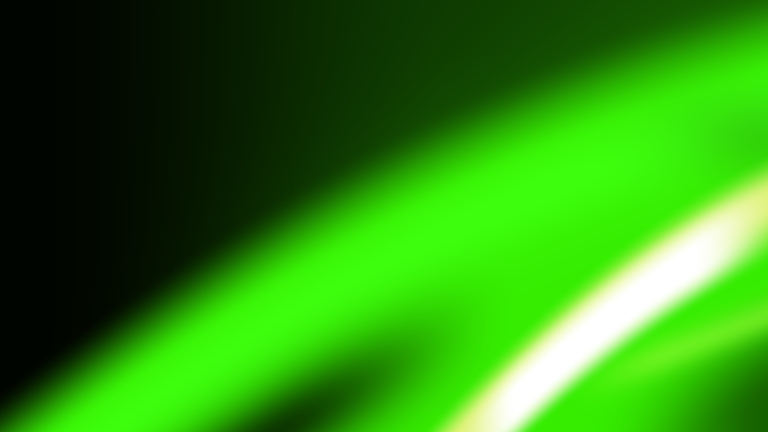
A WebGL 1 fragment shader for this background:

```glsl
precision highp float;
// Soft green light arcs with a white-hot streak, sweeping up out of darkness.
uniform vec2 u_resolution;

// Bell curve, 1 at zero and fading over the given width.
float bell(float d, float width) {
  return exp(-d * d / (width * width));
}

// Smooth fall from 1 at or below lo to 0 at or above hi.
float fall(float lo, float hi, float v) {
  return 1.0 - smoothstep(lo, hi, v);
}

void main() {
  // Height of the canvas is one unit.
  vec2 p = gl_FragCoord.xy / u_resolution.y;
  p.x += 0.5 * (16.0 / 9.0 - u_resolution.x / u_resolution.y);

  // Signed heights above the broad arc's rim and the streak's axis.
  float rim = p.y + 0.012 - p.x * (0.789 - 0.146 * p.x);
  float u = p.x - 1.111;
  float streak = p.y - u * (1.022 - 0.403 * u);

  // Dark backdrop, lifting to deep green on the right.
  float haze = smoothstep(0.08, 1.05, p.x);
  float glow = 0.02 + 0.19 * haze + 0.07 * smoothstep(0.8, 1.8, p.x);
  glow += 0.14 * haze * exp(-max(rim, 0.0) * 7.0);
  vec3 color = glow * vec3(0.24, 1.0, 0.01);

  // Broad arc with a brighter ridge.
  float ridge = bell(rim + 0.19, 0.11);
  vec3 green = vec3(0.21, 0.93, 0.0) + ridge * vec3(0.03, 0.07, 0.05);

  // Shadows: the gap under the arc, the right side and the lower right corner.
  float gap = bell(rim + 0.44, 0.115) * fall(0.62, 1.2, p.x);
  float corner = fall(-0.12, 0.17, p.y - 0.5 * (p.x - 1.4))
               * smoothstep(1.35, 1.8, p.x);
  float dip = bell(length((p - vec2(1.78, 0.69)) * vec2(0.45, 1.0)), 0.1);
  green *= (1.0 - 0.78 * gap) * (1.0 - 0.6 * corner) * (1.0 - 0.16 * dip);
  color = mix(color, green, fall(-0.11, 0.11, rim));

  // Faint lime ray below the streak.
  float ray = bell(p.y - 0.12 - 0.385 * (p.x - 1.389), 0.042);
  ray *= smoothstep(1.3, 1.55, p.x);
  color = mix(color, vec3(0.53, 0.97, 0.18), 0.65 * ray);

  // Yellow fringe, then the white core tapering at both ends.
  float fringe = fall(0.03, 0.13, abs(streak - 0.015));
  fringe *= 1.0 - 0.35 * smoothstep(1.6, 1.8, p.x) * fall(-0.05, 0.02, streak);
  color = mix(color, vec3(0.94, 0.95, 0.5), 0.9 * fringe);
  float taper = smoothstep(1.04, 1.2, p.x) * fall(1.6, 1.82, p.x);
  float core = fall(0.025, 0.115, abs(streak + 0.01)) * taper;
  color = mix(color, vec3(1.0), core);

  gl_FragColor = vec4(color, 1.0);
}
```
